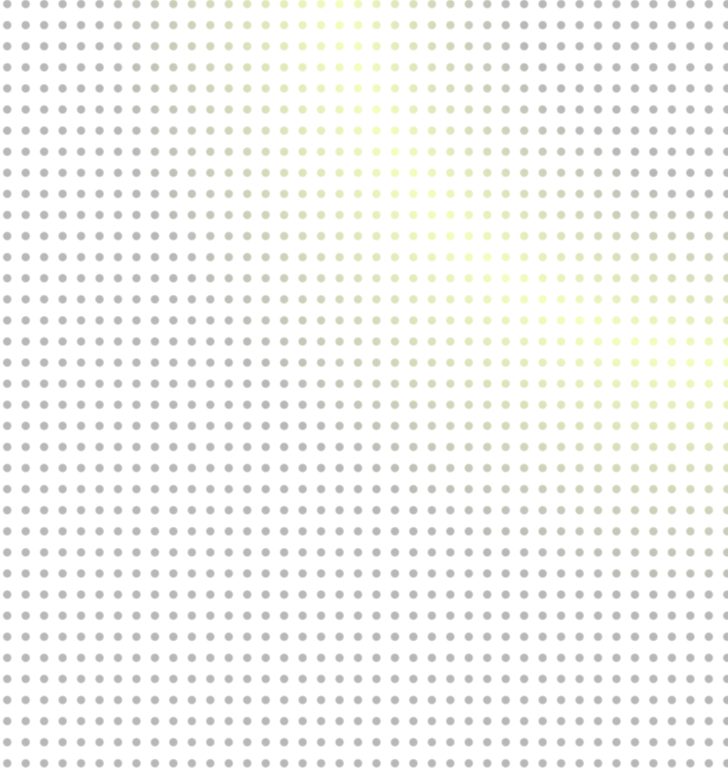
A Shadertoy shader for this pattern:

```glsl
// Grid of small grey dots on white, tinted by a soft yellow-green arc of light.

// Distance to the nearest dot edge; 40 columns by 37 rows on a 486:512 canvas.
float dotGrid(vec2 p) {
    vec2 pitch = vec2(0.02404, 0.02746);
    vec2 cell = (p - vec2(0.0094, 0.0053)) / pitch;
    vec2 local = (fract(cell + 0.5) - 0.5) * pitch;
    return length(local) - 0.0053;
}

// Ring-shaped glow centred off the top right, fading faster on its inner side.
float arcGlow(vec2 p) {
    float offset = length(p - vec2(0.993, -0.083)) - 0.553;
    float reach = offset < 0.0 ? 0.215 : 0.319;
    return clamp(1.0 - abs(offset) / reach, 0.0, 1.0);
}

void mainImage(out vec4 fragColor, in vec2 fragCoord) {
    // Height units, measured down from the top left
    vec2 p = vec2(fragCoord.x, iResolution.y - fragCoord.y) / iResolution.y;

    vec3 grey = vec3(0.72);
    vec3 yellowGreen = vec3(0.95, 1.0, 0.74);
    vec3 ink = mix(grey, yellowGreen, arcGlow(p));

    // Soft dot edges
    float soft = max(0.0017, 0.8 / iResolution.y);
    float coverage = 1.0 - smoothstep(-soft, soft, dotGrid(p));
    fragColor = vec4(mix(vec3(1.0), ink, coverage), 1.0);
}
```
